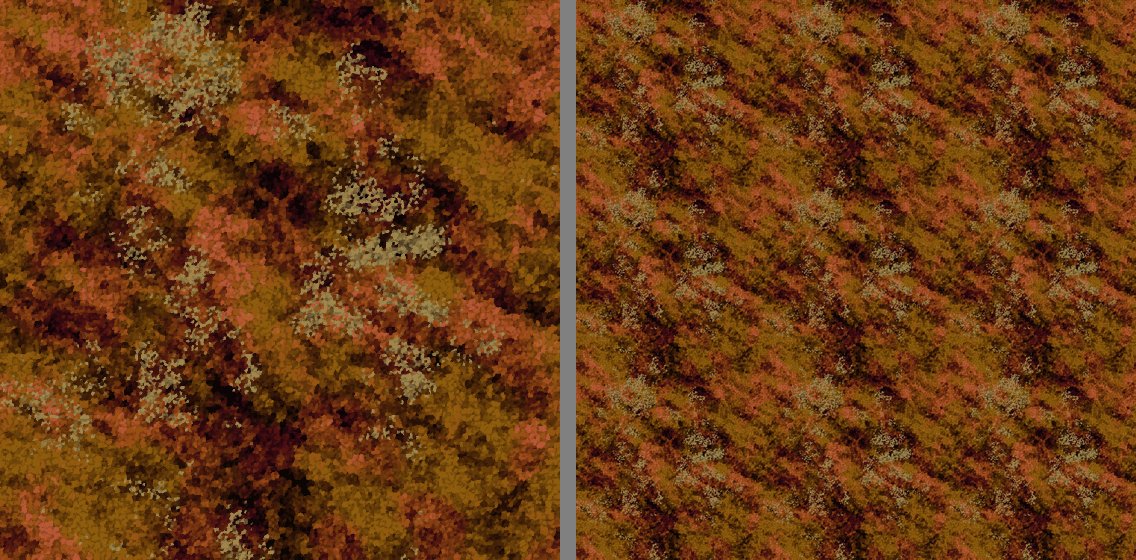
Left: one tile. Right: repeated 3 by 3.
A Shadertoy shader for this texture:

```glsl
// Weathered rust: crumbly flakes in browns and oranges, dark pits, pale lichen.
// Three nested layers of square-metric cells give the flakes; smooth cellular
// noise on a sheared, wrapping lattice gives the diagonal streaks.

struct Flake {
    vec2 centre;   // in canvas units
    float id;      // random value, 0 to 1
    float edge;    // 0 on the border, growing inwards
};

vec3 hash3(vec2 p, float seed) {
    vec3 h = fract(vec3(p.xyx + seed * 17.3) * vec3(0.1031, 0.1030, 0.0973));
    h += dot(h, h.yxz + 33.33);
    return fract((h.xxy + h.yzz) * h.zyx);
}

// Smooth cellular noise, centred on zero, repeating once per unit of p.
float softCells(vec2 p, vec2 count, float seed) {
    p *= count;
    vec2 base = floor(p);
    float sum = 0.0, total = 0.0;
    for (int y = -1; y <= 1; y++)
    for (int x = -1; x <= 1; x++) {
        vec2 cell = base + vec2(x, y);
        vec3 h = hash3(mod(cell, count), seed);
        vec2 d = cell + h.xy - p;
        float weight = exp(-5.0 * dot(d, d));
        sum += weight * (h.z - 0.5);
        total += weight;
    }
    return sum / total;
}

// Nearest angular flake: each cell measures distance in its own turned square.
Flake findFlake(vec2 uv, float count, float seed) {
    vec2 p = uv * count;
    vec2 base = floor(p);
    vec2 centre = p;
    float nearest = 9.0, second = 9.0, id = 0.0;
    for (int y = -1; y <= 1; y++)
    for (int x = -1; x <= 1; x++) {
        vec2 cell = base + vec2(x, y);
        vec3 h = hash3(mod(cell, count), seed);
        vec2 c = cell + 0.1 + 0.8 * h.xy;
        float angle = 1.57 * fract(h.z * 7.0);
        vec2 axis = vec2(cos(angle), sin(angle));
        vec2 d = p - c;
        float dist = max(abs(dot(d, axis)), 1.25 * abs(dot(d, vec2(-axis.y, axis.x))));
        if (dist < nearest) {
            second = nearest;
            nearest = dist;
            centre = c;
            id = h.z;
        } else {
            second = min(second, dist);
        }
    }
    return Flake(centre / count, id, second - nearest);
}

// Whole-number shear: keeps the tiling and slants features down to the right.
vec2 sheared(vec2 uv) {
    return vec2(uv.x + uv.y, uv.y);
}

float streaks(vec2 uv) {
    vec2 q = sheared(uv);
    return 0.33 * softCells(q, vec2(5.0, 4.0), 1.0)
         + 0.40 * softCells(q, vec2(12.0, 10.0), 2.0)
         + 0.38 * softCells(q, vec2(29.0, 24.0), 3.0);
}

vec3 rustColour(float tone, float redness) {
    const vec3 PIT = vec3(0.045, 0.020, 0.015);
    const vec3 UMBER = vec3(0.16, 0.055, 0.035);
    const vec3 BROWN = vec3(0.285, 0.122, 0.037);
    const vec3 RUST = vec3(0.425, 0.220, 0.046);
    const vec3 ORANGE = vec3(0.570, 0.318, 0.068);
    const vec3 SALMON = vec3(0.67, 0.37, 0.16);
    vec3 col = mix(PIT, UMBER, smoothstep(-0.44, -0.31, tone));
    col = mix(col, BROWN, smoothstep(-0.31, -0.15, tone));
    col = mix(col, RUST, smoothstep(-0.15, 0.0, tone));
    col = mix(col, ORANGE, smoothstep(0.0, 0.17, tone));
    col = mix(col, SALMON, smoothstep(0.30, 0.50, tone + 0.3 * (redness - 0.5)));
    vec3 olive = vec3(0.95, 1.10, 0.70);
    vec3 maroon = mix(vec3(1.10, 0.52, 1.75), vec3(1.05, 0.90, 1.25),
                      smoothstep(-0.22, 0.0, tone));
    return col * mix(olive, maroon, redness);
}

vec3 rustSurface(vec2 uv) {
    // Fine grains make the borders of the larger flakes ragged
    Flake grain = findFlake(uv, 190.0, 4.0);
    Flake flake = findFlake(mix(uv, grain.centre, 0.6), 84.0, 5.0);
    Flake plate = findFlake(flake.centre, 40.0, 6.0);

    float tone = streaks(flake.centre) + 0.22 * (plate.id - 0.5)
               + 0.32 * (flake.id - 0.5) + 0.20 * (grain.id - 0.5);
    float hue = softCells(flake.centre, vec2(13.0), 7.0);
    float redness = smoothstep(-0.25, 0.35, hue + 0.3 * (flake.id - 0.5));
    vec3 col = rustColour(tone, redness);

    // Speckled lichen in loose patches
    float growth = 0.50 * softCells(grain.centre, vec2(6.0), 8.0)
                 + 0.42 * softCells(grain.centre, vec2(21.0), 9.0)
                 + 0.28 * (grain.id - 0.5) + 0.15 * (plate.id - 0.5);
    vec3 lichen = mix(vec3(0.32, 0.245, 0.14), vec3(0.60, 0.51, 0.29),
                      smoothstep(0.1, 0.6, 0.5 * (flake.id + grain.id)));
    col = mix(col, lichen, smoothstep(0.20, 0.24, growth));

    // Shaded gaps between flakes
    return col * mix(0.78, 1.03, smoothstep(0.0, 0.22, flake.edge));
}

void mainImage(out vec4 fragColor, in vec2 fragCoord) {
    // Four samples smooth the flake edges
    vec3 col = vec3(0.0);
    for (int i = 0; i < 4; i++) {
        vec2 offset = vec2(i % 2, i / 2) * 0.5 - 0.25;
        col += 0.25 * rustSurface((fragCoord + offset) / iResolution.xy);
    }
    fragColor = vec4(col, 1.0);
}
```
